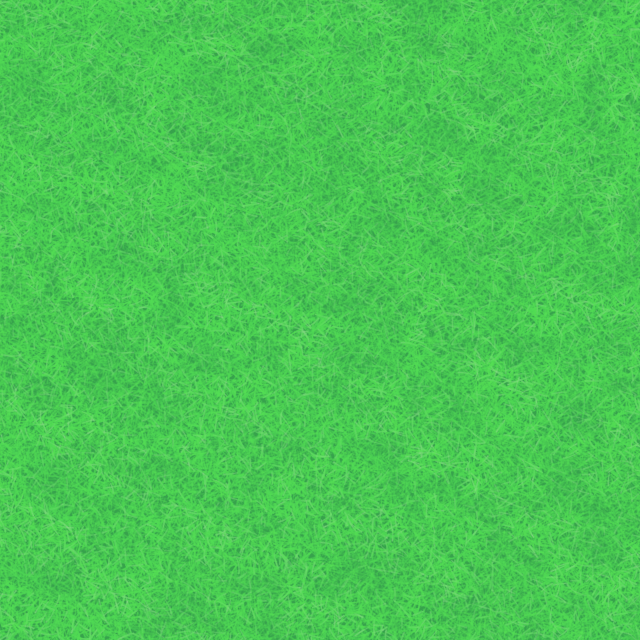
Write a Shadertoy shader that draws this texture.

```glsl
// Dense lawn seen from above: short, soft, slightly curved blades point every way
// over a darker ground. Each grid cell scatters its blades, value noise gathers them
// into clumps, and nearby cells are blended independently of order.

const float CELLS        = 64.0;    // grid cells per canvas height
const int   BLADES       = 13;      // blades per cell
const float MIN_REACH    = 0.0060;  // half length of the shortest blade
const float MAX_REACH    = 0.0125;  // half length of the longest blade
const float ROOT_WIDTH   = 0.0023;
const float TIP_TAPER    = 0.4;     // tip width relative to the root
const float MAX_BEND     = 15.0;
const float SOFTNESS     = 0.0025;  // width of the blurred blade edge
const float BLADE_ALPHA  = 0.52;
const float PALE_ALPHA   = 0.62;
const float PALE_SHARE   = 0.09;
const float CLUMP_SCALE  = 32.0;    // clumps per canvas height
const float CLUMP_DEPTH  = 0.45;    // how much clumps change the blade opacity
const vec3  GROUND       = vec3(0.215, 0.635, 0.300);
const vec3  BLADE_DEEP   = vec3(0.290, 0.830, 0.330);
const vec3  BLADE_BRIGHT = vec3(0.345, 0.895, 0.325);
const vec3  BLADE_PALE   = vec3(0.520, 0.860, 0.510);
const float TAU          = 6.2831853;

float hash(vec2 p) {
    return fract(sin(dot(p, vec2(127.1, 311.7))) * 43758.5453);
}

float valueNoise(vec2 p) {
    vec2 i = floor(p), f = fract(p);
    f = f * f * (3.0 - 2.0 * f);
    float low = mix(hash(i), hash(i + vec2(1.0, 0.0)), f.x);
    float high = mix(hash(i + vec2(0.0, 1.0)), hash(i + vec2(1.0, 1.0)), f.x);
    return mix(low, high, f.y);
}

// Coverage of one tapered, curved blade centred on the origin.
float bladeCoverage(vec2 p, float angle, float reach, float bend, float soft) {
    float c = cos(angle), s = sin(angle);
    vec2 q = vec2(c * p.x + s * p.y, c * p.y - s * p.x);
    float along = clamp(q.x, -reach, reach);
    q.y -= bend * along * along;
    float dist = length(vec2(q.x - along, q.y));
    float taper = mix(1.0, TIP_TAPER, 0.5 + 0.5 * along / reach);
    return clamp((0.5 * ROOT_WIDTH * taper - dist) / soft + 0.5, 0.0, 1.0);
}

void mainImage(out vec4 fragColor, in vec2 fragCoord) {
    float pixel = 1.0 / iResolution.y;
    float soft = max(SOFTNESS, pixel);
    vec2 uv = fragCoord * pixel;
    vec2 home = floor(uv * CELLS);

    float groundSeen = 1.0;
    vec3 colorSum = vec3(0.0);
    float alphaSum = 0.0;

    // Gather blades from the surrounding cells.
    for (int y = -1; y <= 1; y++) {
        for (int x = -1; x <= 1; x++) {
            vec2 cell = home + vec2(x, y);
            for (int i = 0; i < BLADES; i++) {
                vec2 seed = cell + float(i) * vec2(17.31, 9.73);
                vec2 jitter = vec2(hash(seed), hash(seed + 41.7));
                vec2 center = (cell + jitter) / CELLS;
                vec2 p = uv - center;
                if (dot(p, p) > 1.0 / (CELLS * CELLS)) continue;

                // Shape
                float angle = TAU * hash(seed + 83.2);
                float reach = mix(MIN_REACH, MAX_REACH, hash(seed + 127.9));
                float bend = MAX_BEND * (2.0 * hash(seed + 171.4) - 1.0);
                float coverage = bladeCoverage(p, angle, reach, bend, soft);
                if (coverage <= 0.0) continue;

                // Colour and clumping
                float shade = hash(seed + 219.6);
                float pale = step(hash(seed + 263.1), PALE_SHARE);
                vec3 color = mix(mix(BLADE_DEEP, BLADE_BRIGHT, shade), BLADE_PALE, pale);
                float clump = 2.0 * valueNoise(center * CLUMP_SCALE + 5.3) - 1.0;
                float alpha = coverage * mix(BLADE_ALPHA, PALE_ALPHA, pale);
                alpha *= 1.0 + CLUMP_DEPTH * clump;

                groundSeen *= 1.0 - alpha;
                colorSum += alpha * color;
                alphaSum += alpha;
            }
        }
    }

    vec3 grass = colorSum / max(alphaSum, 0.0001);
    fragColor = vec4(mix(grass, GROUND, groundSeen), 1.0);
}
```
